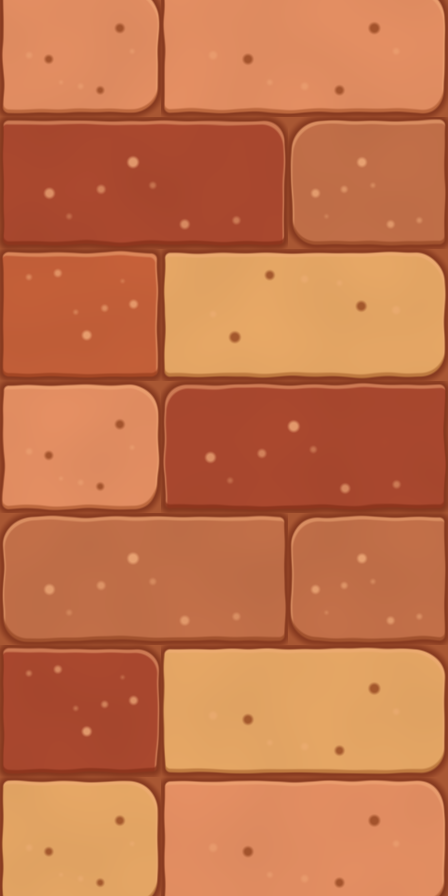
This texture is drawn by a Shadertoy shader. Its source:

```glsl
const vec3 BRICK[5] = vec3[5](
    vec3(0.88, 0.55, 0.38),   // salmon
    vec3(0.89, 0.645, 0.39),  // sand
    vec3(0.75, 0.43, 0.28),   // clay
    vec3(0.66, 0.28, 0.18),   // red
    vec3(0.76, 0.37, 0.22));  // orange

// Tint of the left and right brick of each course, bottom to top
const int TINT[14] = int[14](1, 0, 3, 1, 2, 2, 0, 3, 4, 1, 3, 2, 0, 0);

vec2 hashGradient(vec2 cell) {
    vec2 h = vec2(dot(cell, vec2(127.1, 311.7)), dot(cell, vec2(269.5, 183.3)));
    return 2.0 * fract(sin(h) * 43758.5) - 1.0;
}

float gradientNoise(vec2 p) {
    vec2 i = floor(p), f = fract(p);
    vec2 u = f * f * f * (f * (f * 6.0 - 15.0) + 10.0);
    vec2 e = vec2(1.0, 0.0);
    float low = mix(dot(hashGradient(i), f), dot(hashGradient(i + e), f - e), u.x);
    float high = mix(dot(hashGradient(i + e.yx), f - e.yx),
                     dot(hashGradient(i + 1.0), f - 1.0), u.x);
    return mix(low, high, u.y);
}

// Box whose worn side has its own upper and lower corner radius
float wornBox(vec2 p, vec2 halfSize, float side, vec2 radii) {
    float r = p.x * side > 0.0 ? (p.y > 0.0 ? radii.x : radii.y) : 0.013;
    vec2 q = abs(p) - halfSize + r;
    return length(max(q, 0.0)) + min(max(q.x, q.y), 0.0) - r;
}

float cover(float d, float soft) {
    return 1.0 - smoothstep(-soft, soft, d);
}

void mainImage(out vec4 fragColor, in vec2 fragCoord) {
    vec2 uv = fragCoord / iResolution.x;
    float soft = max(0.003, 0.8 / iResolution.x);

    // Courses: one long and one short brick each, every third course swapped
    float course = (uv.y + 0.0292) / 0.2948;
    int row = int(floor(course));
    bool longFirst = row % 3 == 2;
    float joint = longFirst ? 0.643 : 0.36;
    bool onRight = uv.x > joint;
    bool isLong = longFirst != onRight;
    float left = onRight ? joint : 0.0;
    float width = onRight ? 1.0 - joint : joint;
    vec2 size = vec2(width, 0.2948);
    vec2 st = vec2((uv.x - left) / width, fract(course));

    int tint = TINT[clamp(row * 2 + int(onRight), 0, 13)];
    vec3 base = BRICK[tint];
    bool pale = tint < 2;

    // Brick outline with a slight wobble
    float side = isLong ? (row == 2 || row == 3 ? -1.0 : 1.0) : (onRight ? -1.0 : 1.0);
    vec2 radii = tint < 3 ? vec2(0.065, 0.055)
               : tint == 3 ? vec2(0.05, 0.013) : vec2(0.016);
    vec2 p = (st - 0.5) * size;
    vec2 halfSize = size * 0.5 - vec2(0.007, 0.009);
    float wobble = 0.007 * gradientNoise(uv * 13.0);
    float d = wornBox(p, halfSize, side, radii) + wobble;
    float dLit = wornBox(p + vec2(side * 0.004, 0.008), halfSize, side, radii) + wobble;
    float dShade = wornBox(p - vec2(0.0, 0.008), halfSize, side, radii) + wobble;

    // Face, lit upper rim and shaded lower rim
    vec3 face = base * (1.0 + 0.04 * gradientNoise(uv * 6.0));
    face = mix(face, vec3(0.95, 0.68, 0.48), 0.5 * (1.0 - cover(dLit, soft)));
    face = mix(face, base * vec3(0.8, 0.68, 0.55), 0.8 * (1.0 - cover(dShade, soft)));

    // Grit: dark pits on pale bricks, light grains on the others
    vec2 gritSt = row == 4 || (row == 1 && !isLong) ? 1.0 - st : st;
    vec2 seed = pale ? vec2(0.82, 0.98) : vec2(0.45, 0.95);
    vec2 stride = vec2(pale ? 0.42 : 0.618, 0.53);
    for (int i = 0; i < 7; i++) {
        float n = float(i);
        vec2 spot = vec2(0.12, 0.18) + vec2(0.76, 0.5) * fract(seed + n * stride);
        float radius = (isLong ? 0.0115 : 0.0095) - 0.001 * n;
        float grain = cover(length((gritSt - spot) * size) - radius, 0.005);
        bool pit = pale && i < 3;
        vec3 gritColor = pit ? vec3(0.58, 0.27, 0.12) : vec3(0.96, 0.7, 0.5);
        face = mix(face, gritColor, grain * (pit ? 0.8 : pale ? 0.35 : 0.75 - 0.07 * n));
    }

    // Mortar, lighter in the wide corner gaps
    vec3 mortar = mix(vec3(0.52, 0.22, 0.12), vec3(0.66, 0.34, 0.2), smoothstep(0.0, 0.02, d));
    fragColor = vec4(mix(mortar, face, cover(d, soft)), 1.0);
}
```
